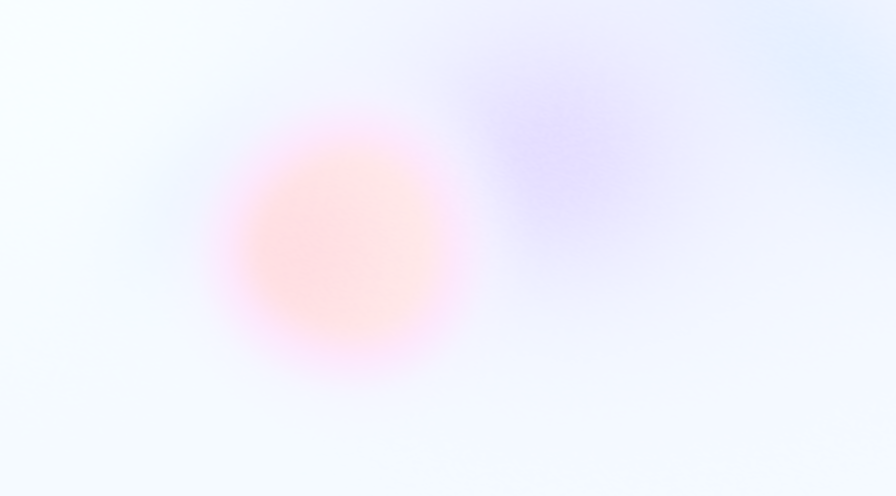
Write a WebGL 2 fragment shader that draws this background.

```glsl
#version 300 es
precision highp float;

uniform vec2 u_resolution;
out vec4 fragColor;

const vec3 ICE = vec3(0.972, 0.994, 1.0);
const vec3 MIST = vec3(0.960, 0.980, 1.0);
const vec3 LAVENDER = vec3(0.932, 0.940, 1.0);
const vec3 VIOLET = vec3(0.895, 0.865, 1.0);
const vec3 SKY = vec3(0.885, 0.935, 1.0);
const vec3 HALO = vec3(0.965, 0.955, 1.0);
const vec3 RIM = vec3(0.995, 0.905, 0.990);
const vec3 PEACH = vec3(1.0, 0.922, 0.920);
const vec3 ROSE = vec3(1.0, 0.872, 0.888);

float hash(vec2 p) {
  return fract(sin(dot(p, vec2(127.1, 311.7))) * 43758.5453);
}

float valueNoise(vec2 p) {
  vec2 cell = floor(p);
  vec2 f = fract(p);
  f = f * f * (3.0 - 2.0 * f);
  float low = mix(hash(cell), hash(cell + vec2(1.0, 0.0)), f.x);
  float high = mix(hash(cell + vec2(0.0, 1.0)), hash(cell + 1.0), f.x);
  return mix(low, high, f.y);
}

vec2 rotate(vec2 p, float angle) {
  float c = cos(angle);
  float s = sin(angle);
  return vec2(c * p.x + s * p.y, c * p.y - s * p.x);
}

// Soft elliptical falloff, 1 at the center
float glow(vec2 p, vec2 center, vec2 spread, float angle) {
  vec2 q = rotate(p - center, angle) / spread;
  return exp(-dot(q, q));
}

// Signed distance to a slightly lobed circle
float orbDistance(vec2 p, vec2 center, float radius) {
  vec2 q = p - center;
  float angle = atan(q.y, q.x);
  return length(q) - radius * (1.0 + 0.025 * cos(3.0 * (angle - 1.2)));
}

vec3 backdrop(vec2 p) {
  vec3 color = mix(MIST, ICE, glow(p, vec2(0.0, 0.95), vec2(0.65, 0.55), 0.0));
  color = mix(color, LAVENDER, 0.75 * glow(p, vec2(1.42, 0.92), vec2(0.62, 0.48), 0.0));
  color = mix(color, SKY, 0.80 * glow(p, vec2(1.68, 0.84), vec2(0.34, 0.16), -0.75));
  color = mix(color, SKY, 0.45 * glow(p, vec2(0.45, 0.63), vec2(0.24, 0.13), 0.75));
  return color;
}

vec3 paintOrb(vec3 color, vec2 p, float d) {
  color = mix(color, HALO, 0.65 * (1.0 - smoothstep(0.0, 0.17, d)));
  color = mix(color, RIM, 1.0 - smoothstep(-0.045, 0.075, d));
  vec3 body = mix(PEACH, ROSE, glow(p, vec2(0.60, 0.49), vec2(0.21, 0.23), 0.0));
  return mix(color, body, 1.0 - smoothstep(-0.095, 0.0, d));
}

void main() {
  vec2 p = gl_FragCoord.xy / u_resolution.y;
  vec3 color = backdrop(p);

  // Violet cloud: wide veil and denser core
  color = mix(color, LAVENDER, 0.65 * glow(p, vec2(1.10, 0.68), vec2(0.38, 0.36), 0.0));
  float violet = glow(p, vec2(1.11, 0.69), vec2(0.24, 0.22), 0.0);
  color = mix(color, VIOLET, 0.92 * violet);

  // Warm orb with a magenta rim
  float d = orbDistance(p, vec2(0.695, 0.505), 0.245);
  color = paintOrb(color, p, d);

  // Fine grain inside the colored areas
  float warm = 1.0 - smoothstep(-0.16, 0.0, d);
  float sky = glow(p, vec2(1.68, 0.84), vec2(0.30, 0.16), -0.75);
  float grainAmount = 0.003 + 0.012 * max(violet, max(0.6 * warm, 0.6 * sky));
  float grain = valueNoise(rotate(p, -0.3) * vec2(130.0, 220.0)) - 0.5;
  color += grain * grainAmount * vec3(1.0, 1.0, 0.4);

  fragColor = vec4(clamp(color, 0.0, 1.0), 1.0);
}
```
